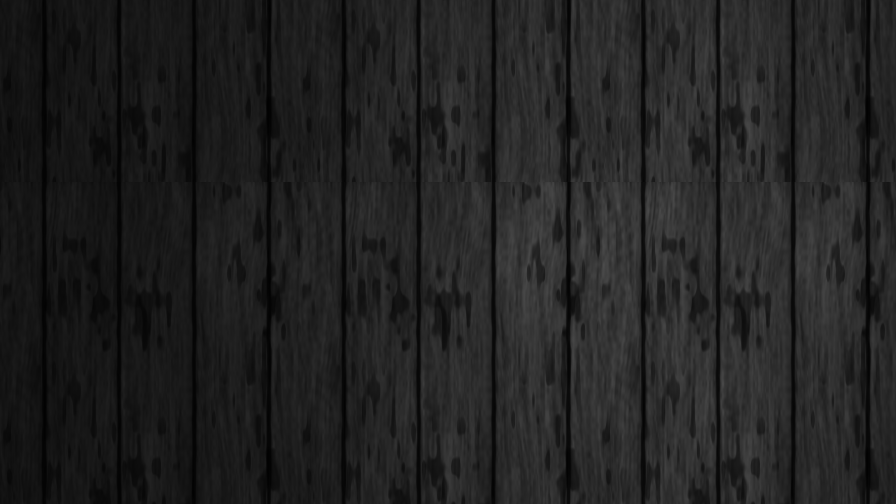
Write a WebGL 2 fragment shader that draws this texture.

```glsl
#version 300 es
precision highp float;

uniform vec2 u_resolution;
out vec4 fragColor;

#define PLANKS_ACROSS 11.966
#define FIRST_SEAM 0.592
#define TILE_PLANKS 4.0
#define TILE_HEIGHT 4.7
#define JOINT_HEIGHT 4.3
#define GROOVE_HALF_WIDTH 0.027
#define GRAIN_CONTRAST 0.62
#define SHADE_TONE 0.078
#define LIGHT_TONE 0.140
#define LIGHT_CENTER vec2(0.73, 0.46)
#define LIGHT_SPREAD vec2(0.40, 1.05)

float hash(vec2 p) {
    vec3 q = fract(p.xyx * vec3(0.1031, 0.1030, 0.0973));
    q += dot(q, q.yzx + 33.33);
    return fract((q.x + q.y) * q.z);
}

float noise(vec2 p) {
    vec2 cell = floor(p);
    vec2 f = fract(p);
    f = f * f * (3.0 - 2.0 * f);
    float low = mix(hash(cell), hash(cell + vec2(1, 0)), f.x);
    float high = mix(hash(cell + vec2(0, 1)), hash(cell + vec2(1, 1)), f.x);
    return mix(low, high, f.y);
}

// Fibres and growth rings stretched along the plank, centred on zero
float woodGrain(vec2 p) {
    float bend = noise(p * vec2(2.5, 0.8)) - 0.5;
    vec2 q = vec2(p.x + 0.16 * bend, p.y);
    float fibre = noise(q * vec2(34.0, 2.6)) - 0.5;
    float streak = noise(q * vec2(13.0, 0.9) + 17.0) - 0.5;
    float speck = noise(q * vec2(42.0, 13.0) + 51.0) - 0.5;
    float swirl = noise(p * vec2(2.2, 0.55) + 83.0);
    float rings = sin(44.0 * swirl + 18.0 * p.x);
    return 0.55 * fibre + 0.42 * streak + 0.36 * speck + 0.08 * rings;
}

// Short dark pits gathered in loose patches
float pits(vec2 p) {
    float patches = smoothstep(0.42, 0.75, noise(p * vec2(2.0, 0.9) + 29.0));
    float fleck = smoothstep(0.62, 0.82, noise(p * vec2(15.0, 3.6) + 7.0));
    return patches * fleck;
}

// Ragged dark scars in two rows of the tile
float scars(vec2 tile) {
    vec3 columns = vec3(0.78, 1.25, 3.01);
    float ragged = noise(tile * vec2(15.0, 5.0) + 61.0);
    float amount = 0.0;
    for (int i = 0; i < 6; i++) {
        float jitter = hash(vec2(float(i), 9.0)) - 0.5;
        float height = (i < 3 ? 1.6 : 4.1) + 0.5 * jitter;
        vec2 offset = tile - vec2(columns[i % 3], height);
        offset.x -= 0.05 * sin(5.0 * offset.y);
        float reach = length(offset / vec2(0.12, 0.48));
        amount = max(amount, smoothstep(0.35, 0.65, ragged + 0.25 - 0.45 * reach));
    }
    return amount;
}

void main() {
    vec2 uv = gl_FragCoord.xy / u_resolution;
    vec2 wall = gl_FragCoord.xy / u_resolution.x * PLANKS_ACROSS;
    wall.x -= FIRST_SEAM;

    // Repeating tile of planks, measured down from the joint
    float down = JOINT_HEIGHT - wall.y;
    vec2 tile = vec2(mod(wall.x, TILE_PLANKS), mod(down, TILE_HEIGHT));
    float plank = floor(tile.x);
    vec2 wood = tile + vec2(plank * 13.0, plank * 7.3);

    // Wood surface
    float surface = 1.0 + GRAIN_CONTRAST * woodGrain(wood);
    surface *= 0.95 + 0.10 * hash(vec2(plank, 4.0));
    surface *= 0.88 + 0.24 * noise(wood * vec2(1.6, 0.7) + 40.0);
    surface *= 1.0 - 0.45 * pits(wood);
    surface *= 1.0 - 0.50 * scars(tile);

    // Grooves with soft shade and a faint lit edge
    float across = fract(tile.x);
    float wobble = 0.014 * (noise(vec2(plank * 5.0, tile.y * 5.0)) - 0.5);
    float seam = min(across, 1.0 - across) + wobble;
    float blur = PLANKS_ACROSS / u_resolution.x;
    float groove = 1.0 - smoothstep(GROOVE_HALF_WIDTH - blur, GROOVE_HALF_WIDTH + blur, seam);
    surface *= 1.0 - 0.30 * exp(-13.0 * max(seam, 0.0));
    surface *= 1.0 + 0.14 * exp(-pow((across - 0.065) / 0.018, 2.0));
    surface *= 1.0 - 0.72 * groove;

    // Thin shadow under the joint between tiles
    surface *= 1.0 - 0.12 * exp(-tile.y * 22.0);

    // Broad pool of light over dark wood
    vec2 fromLight = (uv - LIGHT_CENTER) / LIGHT_SPREAD;
    float light = SHADE_TONE + LIGHT_TONE * exp(-dot(fromLight, fromLight));
    fragColor = vec4(vec3(clamp(light * surface, 0.0, 1.0)), 1.0);
}
```
